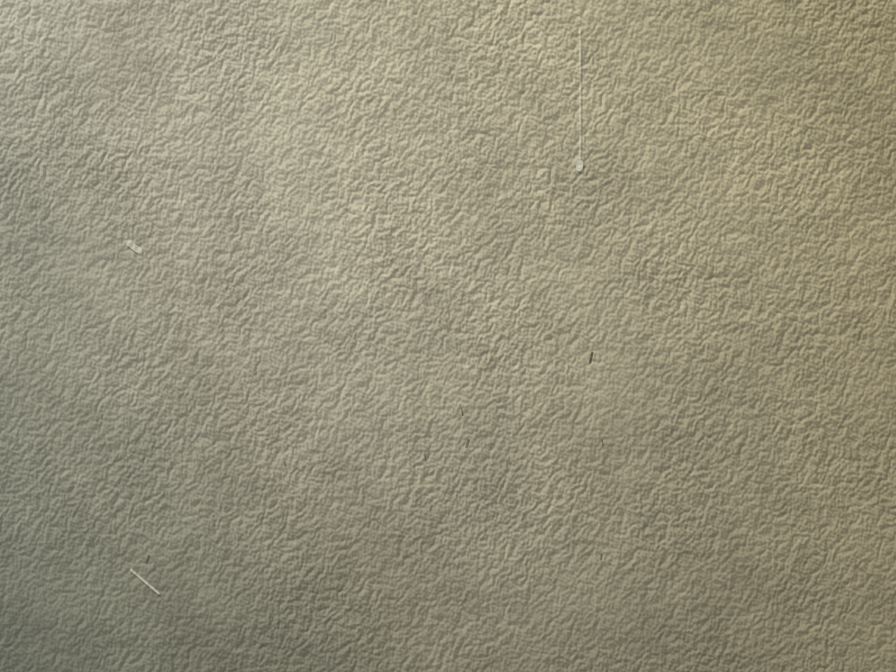
Write a Shadertoy shader that draws this texture.

```glsl
// Rough olive-grey painted plaster under soft raking light, with a drip, scratches and nicks.

vec2 hash22(vec2 cell) {
    vec3 h = fract(cell.xyx * vec3(0.1031, 0.1030, 0.0973));
    h += dot(h, h.yzx + 33.33);
    return fract((h.xx + h.yz) * h.zy);
}

vec2 cellGradient(vec2 cell) {
    float angle = 6.2832 * hash22(cell).x;
    return vec2(cos(angle), sin(angle));
}

float gradientNoise(vec2 p) {
    vec2 i = floor(p), f = p - i;
    vec2 w = f * f * f * (f * (f * 6.0 - 15.0) + 10.0);
    vec2 e = vec2(0.0, 1.0);
    float bottom = mix(dot(cellGradient(i), f),
                       dot(cellGradient(i + e.yx), f - e.yx), w.x);
    float top = mix(dot(cellGradient(i + e), f - e),
                    dot(cellGradient(i + e.yy), f - e.yy), w.x);
    return mix(bottom, top, w.y);
}

// Plaster height: leaning brush ridges, broken crumbs and fine grit
float plasterHeight(vec2 p, float lean) {
    vec2 warp = vec2(gradientNoise(p * 47.0), gradientNoise(p * 43.0 + 40.0));
    vec2 q = p + 0.007 * warp;
    q.x -= lean * q.y;
    float ridges = gradientNoise(q * vec2(88.0, 62.0));
    float crumbs = gradientNoise(q * vec2(140.0, 118.0) + 17.0);
    float grit = gradientNoise(p * 215.0 + 71.0);
    float strokes = gradientNoise(q * vec2(72.0, 12.0) + 9.0);
    return 0.6 * ridges - 0.25 * abs(ridges) + 0.65 * crumbs - 0.2 * abs(crumbs)
         + 0.42 * grit + 0.22 * strokes;
}

// Brightness of the slope facing the light
float reliefLight(vec2 p, vec2 lightDir, float reach, float lean) {
    return plasterHeight(p, lean) - plasterHeight(p + lightDir * reach, lean);
}

float segmentDistance(vec2 p, vec2 a, vec2 b) {
    vec2 ab = b - a;
    return length(p - a - ab * clamp(dot(p - a, ab) / dot(ab, ab), 0.0, 1.0));
}

float strokeMask(vec2 p, vec2 a, vec2 b, float radius, float soft) {
    return 1.0 - smoothstep(radius - soft, radius + soft, segmentDistance(p, a, b));
}

// Broad tint: bright upper middle, yellow right side, dim green lower left
vec3 wallTint(vec2 uv) {
    const vec3 topLeft = vec3(0.605, 0.600, 0.530);
    const vec3 topRight = vec3(0.545, 0.512, 0.390);
    const vec3 lowLeft = vec3(0.382, 0.392, 0.342);
    const vec3 lowRight = vec3(0.470, 0.443, 0.355);
    const vec3 glow = vec3(0.130, 0.119, 0.114);
    vec3 tint = mix(mix(lowLeft, lowRight, uv.x), mix(topLeft, topRight, uv.x), uv.y);
    vec2 d = (uv - vec2(0.47, 0.62)) * vec2(1.9, 1.5);
    return tint + glow * exp(-dot(d, d));
}

// Small dark upright chips scattered over the lower wall
float darkNicks(vec2 p, float soft) {
    float mask = 0.0;
    for (int i = 0; i < 9; i++) {
        vec2 r = hash22(vec2(float(i) * 7.0 + 3.0, 19.0));
        vec2 s = hash22(vec2(float(i) * 5.0 + 2.0, 47.0));
        vec2 foot = vec2(mix(0.2, 0.95, r.x), mix(0.14, 0.48, r.y));
        vec2 tip = foot + vec2(0.006 * (s.x - 0.3), mix(0.004, 0.014, s.y));
        float radius = mix(0.001, 0.002, s.x);
        mask = max(mask, strokeMask(p, foot, tip, radius, soft) * mix(0.4, 0.75, s.y));
    }
    return mask;
}

// Pale raised marks: drip, scratch, chip
float paleMarks(vec2 p, float soft) {
    vec2 dripEnd = vec2(0.863, 0.757);
    float drip = 0.55 * strokeMask(p, vec2(0.863, 0.96), dripEnd, 0.0016, soft);
    float bead = strokeMask(p, dripEnd, dripEnd - vec2(0.001, 0.007), 0.005, soft);
    float scratch = 0.75 * strokeMask(p, vec2(0.195, 0.152), vec2(0.236, 0.117), 0.0018, soft);
    float chip = 0.8 * strokeMask(p, vec2(0.191, 0.639), vec2(0.207, 0.627), 0.0045, soft);
    return max(max(drip, bead), max(scratch, chip));
}

void mainImage(out vec4 fragColor, in vec2 fragCoord) {
    const vec3 paleChip = vec3(0.78, 0.77, 0.69);
    const vec3 nickColor = vec3(0.26, 0.25, 0.20);
    const vec2 lightDir = vec2(-0.5, 0.866);

    vec2 uv = fragCoord / iResolution.xy;
    vec2 p = fragCoord / iResolution.y;
    float soft = max(0.0012, 0.75 / iResolution.y);

    // Fine relief in crisp facets, rougher on the right
    float relief = reliefLight(p, lightDir, 0.004, 0.3);
    float roughness = mix(0.9, 1.1, uv.x) * (1.0 + 0.4 * gradientNoise(p * 6.0 + 5.0));
    float shade = 0.5 * roughness * relief / (1.0 + 1.2 * abs(relief));

    // Uneven coat and a soft ridge near the right edge
    float coat = 0.08 * gradientNoise(p * 3.5) + 0.07 * gradientNoise(p * 13.0 + 30.0)
               + 0.07 * gradientNoise(p * 38.0 + 60.0);
    vec2 bent = p + vec2(0.0, 0.012 * gradientNoise(p * 14.0));
    float ridge = 0.07 * strokeMask(bent, vec2(1.1, 0.525), vec2(1.3, 0.54), 0.006, 0.008);

    vec3 color = wallTint(uv) * (1.0 + shade + coat + ridge);
    float drop = paleMarks(p + lightDir * 0.005, soft);
    color *= 1.0 - 0.25 * drop;
    color = mix(color, paleChip * (1.0 + 0.5 * shade), paleMarks(p, soft));
    color = mix(color, nickColor, darkNicks(p, soft));
    fragColor = vec4(clamp(color, 0.0, 1.0), 1.0);
}
```
